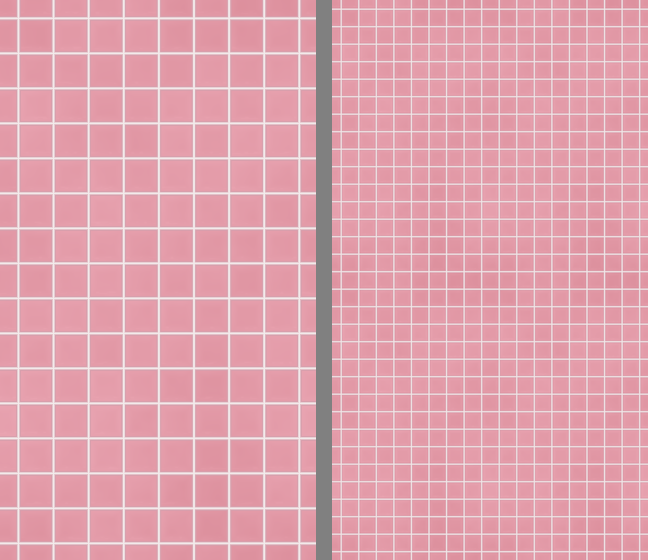
Left, the tile; right, the same tile 2 across and 2 down.
This pattern is drawn by a Shadertoy shader. Its source:

```glsl
// Square pink ceramic tiles divided by thin, soft off-white grout lines.
// A repeated cell gives the distance to the nearest grout line; a greyed
// rim, a duller tile centre and wrapping noise give uneven glaze.

#define GRID vec2(9.0, 16.0)          // tiles across and down
#define PHASE vec2(0.525, 0.475)      // grout position inside a repeat
#define GROUT_HALF 0.030              // half line width, in tiles
#define GROUT_SOFT 0.024              // softness of the line edge, in tiles
#define RIM_END 0.070                 // outer reach of the greyed rim
#define GLAZE vec3(0.890, 0.606, 0.658)
#define RIM vec3(0.842, 0.622, 0.674)
#define GROUT vec3(0.950, 0.922, 0.922)
#define TILE_VARIATION 0.018          // tone shift between tiles
#define BROAD_WEAR 0.050              // clouding across several tiles
#define FINE_WEAR 0.010               // blotches inside a tile
#define CENTRE_SHADE 0.014            // dulling of the tile centre

float hash(vec2 p) {
    vec3 q = fract(vec3(p.xyx) * vec3(0.1031, 0.1030, 0.0973));
    q += dot(q, q.yzx + 33.33);
    return fract((q.x + q.y) * q.z);
}

// Value noise whose lattice wraps after the given period
float wrapNoise(vec2 p, vec2 period) {
    vec2 i = floor(p), f = fract(p);
    f = f * f * (3.0 - 2.0 * f);
    float a = hash(mod(i, period));
    float b = hash(mod(i + vec2(1.0, 0.0), period));
    float c = hash(mod(i + vec2(0.0, 1.0), period));
    float d = hash(mod(i + vec2(1.0, 1.0), period));
    return mix(mix(a, b, f.x), mix(c, d, f.x), f.y);
}

void mainImage(out vec4 fragColor, in vec2 fragCoord) {
    vec2 uv = fragCoord / iResolution.xy;
    vec2 p = uv * GRID - PHASE;
    vec2 tileId = mod(floor(p), GRID);
    vec2 cell = fract(p);
    vec2 pixel = GRID / iResolution.xy;

    // Distance to the nearest grout centre on each axis
    vec2 d = min(cell, 1.0 - cell);
    float edge = min(d.x, d.y);

    // Glaze: tone per tile, broad clouds and small blotches
    vec2 broadPeriod = vec2(3.0, 5.0);
    float tone = TILE_VARIATION * (hash(tileId + 7.0) - 0.5);
    tone += BROAD_WEAR * (wrapNoise(uv * broadPeriod, broadPeriod) - 0.5);
    tone += FINE_WEAR * (wrapNoise(p * 3.0, GRID * 3.0) - 0.5);

    // Duller centre, slightly brighter towards the upper left
    tone += CENTRE_SHADE * (0.4 - smoothstep(0.08, 0.30, edge));
    tone += CENTRE_SHADE * 0.5 * (cell.y - cell.x);
    vec3 color = GLAZE + tone * vec3(0.6, 1.0, 1.0);

    // Faint broken scuff above the lower rim
    vec2 scuffScale = vec2(8.0, 16.0);
    float scuff = 1.0 - smoothstep(0.0, 0.06, abs(cell.y - 0.16));
    scuff *= smoothstep(0.55, 0.9, wrapNoise(p * scuffScale, GRID * scuffScale));
    color += FINE_WEAR * scuff;

    // Greyed rim beside the grout
    float rimSoft = max(pixel.y * 0.5, 0.014);
    color = mix(RIM, color, smoothstep(RIM_END - rimSoft, RIM_END + rimSoft, edge));

    // Grout with smoothed edges
    vec2 blur = max(pixel * 0.6, vec2(GROUT_SOFT));
    vec2 line = 1.0 - smoothstep(GROUT_HALF - blur, GROUT_HALF + blur, d);
    color = mix(color, GROUT, max(line.x, line.y));

    fragColor = vec4(color, 1.0);
}
```
